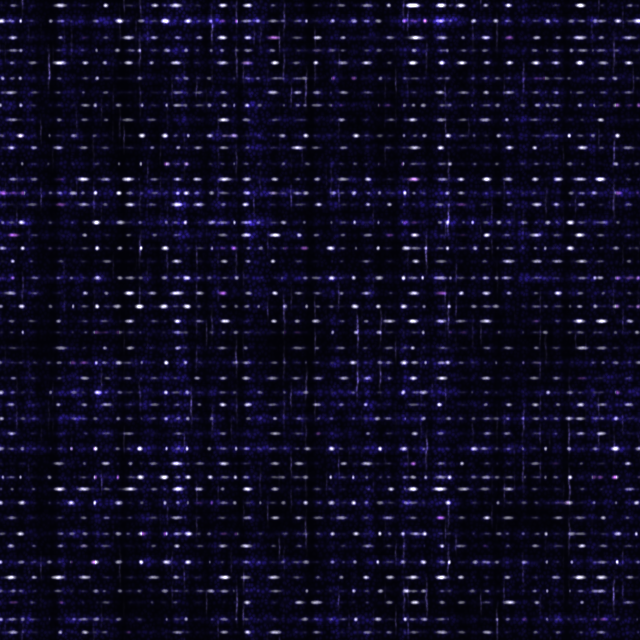
This texture is drawn by a three.js fragment shader. Its source:

```glsl
varying vec2 vUv;

const vec2 WEAVE = vec2(27.0, 45.0);    // stitches across, rows down
const vec2 GRAIN = vec2(150.0, 135.0);  // fine fibre flecks
const vec3 INK = vec3(0.008, 0.008, 0.028);
const vec3 INDIGO = vec3(0.135, 0.09, 0.46);
const vec3 LAVENDER = vec3(0.92, 0.91, 1.0);
const vec3 MAUVE = vec3(0.66, 0.38, 0.78);
const vec3 THREAD = vec3(0.38, 0.33, 0.58);

float hash(vec2 p) {
  vec3 q = fract(vec3(p.xyx) * 0.1031);
  q += dot(q, q.yzx + 33.33);
  return fract((q.x + q.y) * q.z);
}

float bump(float d, float width) {
  return exp(-d * d / (width * width));
}

float cellWindow(float d) {
  return 1.0 - smoothstep(0.3, 0.5, abs(d));
}

// Cellular noise: bright at the scattered feature points
float flecks(vec2 p) {
  vec2 id = floor(p);
  float nearest = 2.0;
  for (int j = -1; j <= 1; j++) {
    for (int i = -1; i <= 1; i++) {
      vec2 cell = id + vec2(float(i), float(j));
      vec2 point = cell + vec2(hash(cell + 3.7), hash(cell + 61.3));
      nearest = min(nearest, length(p - point));
    }
  }
  return 1.0 - smoothstep(0.05, 0.8, nearest);
}

float layeredSines(float t, float phase) {
  return (sin(t + phase) + sin(t * 2.37 + phase * 1.7)
        + sin(t * 5.13 + phase * 2.9)) / 3.0;
}

float rowOffset(float row) {
  return 0.3 * (hash(vec2(row, 17.0)) - 0.5);
}

// One dash per cell, uneven in place, length and brightness
float stitch(vec2 grid, vec2 size, float seed) {
  vec2 id = floor(grid);
  vec2 d = fract(grid) - 0.5;
  float window = cellWindow(d.x) * cellWindow(d.y);
  d.x -= 0.24 * (hash(vec2(id.x, seed)) - 0.5);
  d.x -= 0.14 * (hash(id + seed * 2.0) - 0.5);
  d.y -= rowOffset(id.y);
  float span = size.x * mix(0.5, 1.35, hash(id + seed));
  float column = mix(0.4, 1.1, hash(vec2(id.x, seed + 8.0)));
  float row = mix(0.6, 1.2, hash(vec2(id.y, seed + 2.0)));
  float wear = mix(0.15, 1.5, hash(id + seed * 3.0));
  return bump(d.x, span) * bump(d.y, size.y) * column * row * wear * window;
}

// Broken upright threads running between the stitches
float uprights(vec2 grid, float width, float seed) {
  float column = floor(grid.x);
  float y = grid.y + 7.0 * hash(vec2(column, seed));
  float d = fract(grid.x) - 0.5 - 0.2 * (hash(vec2(column, seed + 4.0)) - 0.5);
  d += 0.035 * layeredSines(y * 3.0, column);
  float chosen = smoothstep(0.65, 1.0, hash(vec2(column, floor(y)) + seed));
  float busy = mix(0.15, 1.1, hash(vec2(column, seed + 9.0)));
  return bump(d, width) * bump(fract(y) - 0.5, 0.28) * chosen * busy;
}

// Indigo weft glow, heavier on alternate rows
float weft(vec2 grid, float alternate) {
  float row = floor(grid.y);
  float d = fract(grid.y) - 0.5;
  float band = 0.2 + 0.8 * bump(d - rowOffset(row), 0.3) * cellWindow(d);
  float along = 0.62 + 0.7 * layeredSines(grid.x * 1.3, row * 2.4);
  float strength = mix(0.42, 0.7, alternate) * mix(0.35, 1.15, hash(vec2(row, 5.0)));
  return band * max(along, 0.08) * strength;
}

// Broad light and dark areas: warp stripes, row bands and soft patches
float broadTone(vec2 p) {
  float stripes = 0.4 * layeredSines(p.x * 0.75, 1.3);
  float bands = 0.35 * layeredSines(p.y * 0.4, 2.0);
  float patches = 0.4 * sin(p.x * 0.55 + 2.0 * sin(p.y * 0.21)) * sin(p.y * 0.36 + 1.0);
  return clamp(0.95 + stripes + bands + patches, 0.15, 1.8);
}

void main() {
  vec2 grid = vUv * WEAVE;
  vec2 between = grid + vec2(0.5, 0.0);
  float alternate = mod(floor(grid.y), 2.0);
  float grain = flecks(vUv * GRAIN);
  float tone = broadTone(grid);

  // Glow and grain, cut by narrow dark vertical gaps
  float warp = clamp(0.65 + 0.7 * layeredSines(grid.x * 1.7, 1.3), 0.08, 1.15);
  float glow = weft(grid, alternate) * mix(0.3, 1.0, warp);
  float fibre = warp * mix(0.03, 0.2, grain * grain);
  vec3 color = INK + INDIGO * tone * (glow * mix(0.45, 1.1, grain) + fibre);

  // Upright threads
  float upright = uprights(vec2(between.x, vUv.y * 13.0), 0.05, 23.0);
  upright += 0.5 * uprights(vec2(grid.x * 2.0, vUv.y * 19.0), 0.09, 41.0);
  color += THREAD * upright * mix(0.5, 1.2, grain);

  // Long dashes and the short ones set between them, with indigo fringes
  float dashes = stitch(grid, vec2(0.17, 0.125), 11.0) * mix(1.15, 0.5, alternate);
  float dots = stitch(between, vec2(0.11, 0.135), 29.0) * mix(0.16, 1.0, alternate);
  float light = (dashes + dots) * mix(0.9, 1.15, grain) * mix(0.6, 1.1, tone * 0.6);
  float tinted = smoothstep(0.93, 0.97, hash(floor(grid) + 77.0));
  vec3 yarn = mix(LAVENDER, MAUVE, tinted);
  color += mix(INDIGO * 1.5, yarn, smoothstep(0.0, 0.3, light)) * light;

  gl_FragColor = vec4(min(color, vec3(1.0)), 1.0);
}
```
